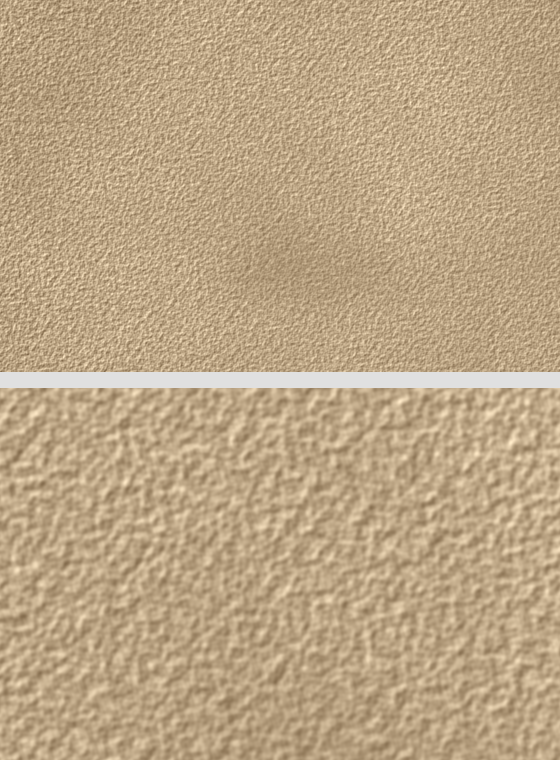
Top, the full canvas; bottom, a detail of the centre.
Give the GLSL for this texture, as a WebGL 2 fragment shader.

```glsl
#version 300 es
precision highp float;
// Sunlit sand-coloured stucco wall with fine, irregular raised grain.

#define GRAIN_DENSITY 98.0
#define RELIEF_CONTRAST 0.295
#define CREVICE_SHADE 0.34
#define LIGHT_STEP 0.30
#define LIGHT_DIRECTION vec2(-0.72, 0.69)
#define WALL_COLOR vec3(0.735, 0.645, 0.517)
#define TONE_TINT vec3(1.0, 1.02, 0.99)
#define PATCH_STRENGTH 0.066
#define SMUDGE_STRENGTH 0.05
#define EDGE_SHADE 0.04

uniform vec2 u_resolution;
out vec4 fragColor;

float hash(vec2 cell) {
    uvec2 q = uvec2(ivec2(cell)) * uvec2(1597334673u, 3812015801u);
    uint n = (q.x ^ q.y) * 1597334673u;
    n = (n ^ (n >> 15)) * 2246822519u;
    n ^= n >> 13;
    return float(n >> 8) / 16777216.0;
}

float cornerSlope(vec2 cell, vec2 offset) {
    float angle = 6.28319 * hash(cell);
    return dot(vec2(cos(angle), sin(angle)), offset);
}

float gradientNoise(vec2 p) {
    vec2 cell = floor(p);
    vec2 f = fract(p);
    vec2 w = f * f * f * (f * (f * 6.0 - 15.0) + 10.0);
    vec2 x = vec2(1, 0);
    vec2 y = vec2(0, 1);
    float low = mix(cornerSlope(cell, f), cornerSlope(cell + x, f - x), w.x);
    float high = mix(cornerSlope(cell + y, f - y), cornerSlope(cell + 1.0, f - 1.0), w.x);
    return mix(low, high, w.y);
}

// Plaster height: weak swells, single raised grains and fine grit,
// each turned to hide the noise lattice.
float plasterHeight(vec2 p) {
    const mat2 turn = mat2(0.8, 0.6, -0.6, 0.8);
    float swell = gradientNoise(p * 0.48 + 71.0);
    float grain = gradientNoise(turn * p + 37.3);
    float grit = gradientNoise(turn * turn * p * 1.8 + 13.7);
    // Grains stand up a little more steeply than the ground.
    float raised = grain + 0.12 * abs(grain) - 0.025;
    return raised + 0.5 * swell + 0.42 * grit;
}

// Broad unevenness of the wall, centred on zero.
float wallPatches(vec2 p) {
    return 0.6 * gradientNoise(p * 2.2 + 11.0)
         + 0.4 * gradientNoise(p * 6.0 + 29.0);
}

void main() {
    vec2 uv = gl_FragCoord.xy / u_resolution;
    vec2 p = gl_FragCoord.xy / u_resolution.y;

    // Slopes facing the light brighten, those facing away darken;
    // the gaps between grains stay dim.
    vec2 grain = p * GRAIN_DENSITY;
    vec2 halfStep = 0.5 * LIGHT_STEP * LIGHT_DIRECTION;
    float backHeight = plasterHeight(grain - halfStep);
    float frontHeight = plasterHeight(grain + halfStep);
    float relief = backHeight - frontHeight
                 + CREVICE_SHADE * 0.5 * (backHeight + frontHeight);

    // Faint worn smudge where the plaster is smoother.
    vec2 fromSmudge = (uv - vec2(0.57, 0.28)) / vec2(0.17, 0.13);
    float smudge = exp(-dot(fromSmudge, fromSmudge));

    // Rougher towards the left, softer towards the lower right.
    float patches = wallPatches(p);
    float roughness = 1.08 - 0.2 * uv.x + 0.1 * uv.y + 0.3 * patches - 0.25 * smudge;

    // Soft darkening at the sides.
    vec2 fromCentre = 2.0 * uv - 1.0;
    float edge = dot(fromCentre * fromCentre, vec2(0.7, 0.3));

    float tone = RELIEF_CONTRAST * roughness * relief
               + PATCH_STRENGTH * patches
               - SMUDGE_STRENGTH * smudge
               + EDGE_SHADE * (0.4 - edge);
    fragColor = vec4(clamp(WALL_COLOR + tone * TONE_TINT, 0.0, 1.0), 1.0);
}
```
